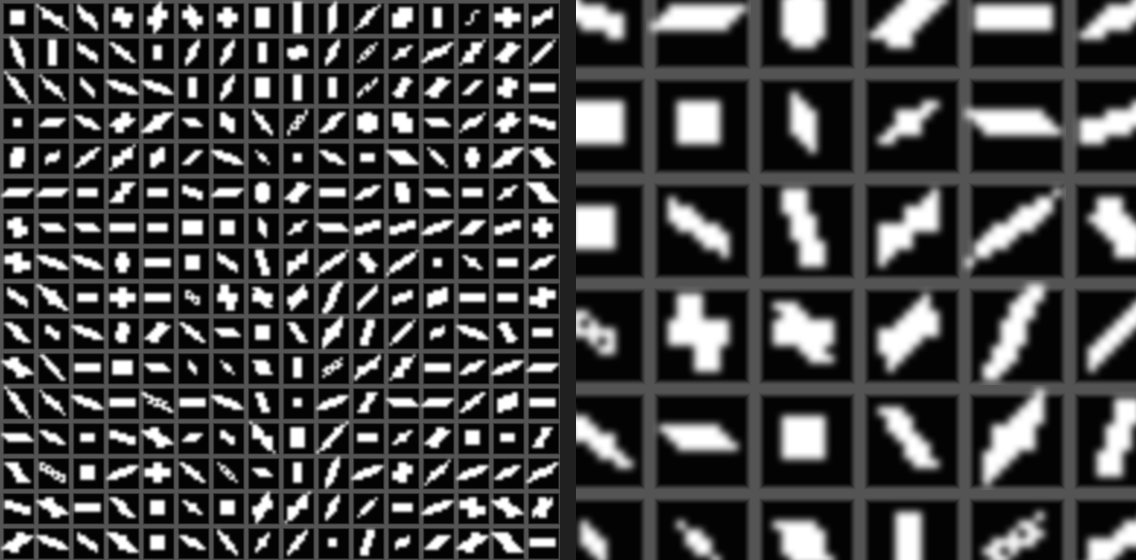
Left, the full canvas; right, a detail of the centre.
Give the GLSL for this pattern, as a three.js fragment shader.

```glsl
varying vec2 vUv;

float hash(vec2 p) {
  return fract(sin(dot(p, vec2(127.1, 311.7))) * 43758.55);
}

float gradientDot(vec2 corner, vec2 p) {
  float a = 6.2832 * hash(corner);
  return dot(vec2(cos(a), sin(a)), p - corner);
}

float gradientNoise(vec2 p) {
  vec2 i = floor(p), f = p - i;
  vec2 u = f * f * (3.0 - 2.0 * f);
  return mix(mix(gradientDot(i, p), gradientDot(i + vec2(1, 0), p), u.x),
             mix(gradientDot(i + vec2(0, 1), p), gradientDot(i + vec2(1, 1), p), u.x), u.y);
}

// Rounds symmetrically about zero, so glyphs survive a half turn
float roundOdd(float x) {
  return sign(x) * floor(abs(x) + 0.5);
}

// Stroke direction: fans out from a centre, with local wobble
float strokeAngle(vec2 cell) {
  vec2 d = cell - vec2(7.5, 11.0);
  float rise = d.y > 0.0 ? 0.6 * d.y * d.y : -0.2 * d.y;
  return atan(rise, d.x) + 1.3 * gradientNoise(cell * 0.37 + 3.3)
       + 0.8 * (hash(cell + 5.0) - 0.5);
}

// One blocky texel of a cell's glyph, 1 if lit
float glyphTexel(vec2 p, vec2 cell, float angle) {
  float style = hash(cell + 31.0);
  if (style < 0.02) return step(dot(p, p), 8.5);
  if (style < 0.024) return step(max(abs(p.x), abs(p.y)), 3.5);

  vec2 dir = vec2(cos(angle), sin(angle));
  bool horizontal = abs(dir.x) > abs(dir.y);
  vec2 q = horizontal ? p : p.yx;
  vec2 axis = horizontal ? dir : dir.yx;
  float slope = axis.y / axis.x;
  float steepness = max(abs(slope) - 0.12, 0.0);
  float lean = sign(slope) * step(0.001, steepness);

  // Size: mostly slim strokes, some short and stout
  float stout = step(0.87, hash(cell + 61.0));
  float reach = floor(1.6 + 3.5 * sqrt(hash(cell + 17.0)));
  reach = floor(reach * mix(1.0, abs(axis.x), 0.7) + 0.5) - stout;
  if (length(cell - vec2(7.5, 11.0)) < 0.8) {
    reach = 1.0;
    stout = 0.0;
  }

  // Stepped bar: one offset per side, or a full staircase when steep
  float offset = steepness > 0.4 ? roundOdd(0.85 * slope * q.x)
               : lean * sign(q.x) * step(1.5, abs(q.x)) * step(0.1, steepness);
  float across = q.y - offset;
  float shear = lean * step(0.35, hash(cell + 43.0));
  float along = q.x - shear * across;
  float lit = step(abs(across), 1.5 + stout) * step(abs(along), reach + 0.5);

  // Some diagonals are perforated, some bars carry a cross stub
  if (style > 0.93 && steepness > 0.4)
    lit *= 1.0 - step(abs(across), 0.5) * step(0.5, mod(q.x, 2.0));
  if (style > 0.03 && style < 0.25)
    lit = max(lit, step(abs(q.x - shear * sign(q.y)), 1.1) * step(abs(q.y), 3.1));
  return lit * step(max(abs(p.x), abs(p.y)), 5.1);
}

void main() {
  vec2 grid = vUv * 16.0;
  vec2 cell = floor(grid);
  float angle = strokeAngle(cell);

  // Quadratic spline over the nearest nine texels for soft glyph edges
  vec2 texel = (fract(grid) - 0.5) * 12.0;
  vec2 nearest = floor(texel + 0.5);
  float glyph = 0.0;
  for (int j = -1; j <= 1; j++) {
    for (int i = -1; i <= 1; i++) {
      vec2 p = nearest + vec2(float(i), float(j));
      vec2 r = abs(texel - p);
      vec2 tail = max(1.5 - r, 0.0);
      vec2 weight = mix(0.75 - r * r, 0.5 * tail * tail, step(0.5, r));
      glyph += weight.x * weight.y * glyphTexel(p, cell, angle);
    }
  }

  // Grey dividers with blurred sides
  vec2 d = abs(fract(grid + vec2(0.465, 0.535)) - 0.5);
  float divider = 1.0 - smoothstep(0.03, 0.11, min(d.x, d.y));

  vec3 color = mix(vec3(0.01), vec3(0.33), divider);
  gl_FragColor = vec4(mix(color, vec3(1.0), glyph), 1.0);
}
```
